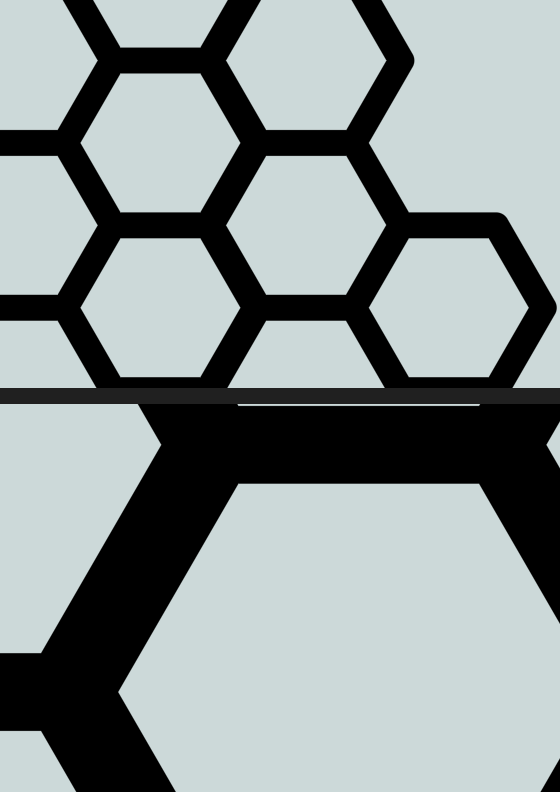
Top, the full canvas; bottom, a detail of the centre.
This pattern is drawn by a Shadertoy shader. Its source:

```glsl
const vec3 PAPER = vec3(0.80, 0.85, 0.85);
const vec3 INK = vec3(0.0);
const float ROW_PITCH = 0.4248;          // cell height; canvas height is 1
const float COLUMN_STEP = 0.3669;        // distance between columns
const float PAIR_GAP = 0.0094;           // extra space after every second column
const float HALF_LINE = 0.0334;          // half the wall thickness
const vec2 FIRST_CENTER = vec2(0.0461, 0.4192);
const int COLUMNS = 4;
const int MIN_ROW = -1;
const int MAX_ROW = 2;
const int LAST_COLUMN_TOP = 0;           // highest row in the ragged last column

// Signed distance to a flat-topped hexagon
float hexagonDistance(vec2 p, float apothem) {
    const vec3 K = vec3(-0.8660254, 0.5, 0.5773503);
    p = abs(p);
    p -= 2.0 * min(dot(K.xy, p), 0.0) * K.xy;
    p -= vec2(clamp(p.x, -K.z * apothem, K.z * apothem), apothem);
    return length(p) * sign(p.y);
}

// Odd columns sit half a cell lower
vec2 cellCenter(int column, int row) {
    float x = float(column) * COLUMN_STEP + float(column / 2) * PAIR_GAP;
    float y = (float(row) - 0.5 * float(column % 2)) * ROW_PITCH;
    return FIRST_CENTER + vec2(x, y);
}

// Distance to the nearest wall; exact distance rounds the outer corners
float wallDistance(vec2 p) {
    float nearest = 1e3;
    for (int column = 0; column < COLUMNS; column++) {
        int topRow = column == COLUMNS - 1 ? LAST_COLUMN_TOP : MAX_ROW;
        for (int row = MIN_ROW; row <= topRow; row++) {
            float d = hexagonDistance(p - cellCenter(column, row), 0.5 * ROW_PITCH);
            nearest = min(nearest, abs(d));
        }
    }
    return nearest - HALF_LINE;
}

void mainImage(out vec4 fragColor, in vec2 fragCoord) {
    vec2 p = fragCoord / iResolution.y;
    float edge = 0.75 / iResolution.y;
    float paper = smoothstep(-edge, edge, wallDistance(p));
    fragColor = vec4(mix(INK, PAPER, paper), 1.0);
}
```
